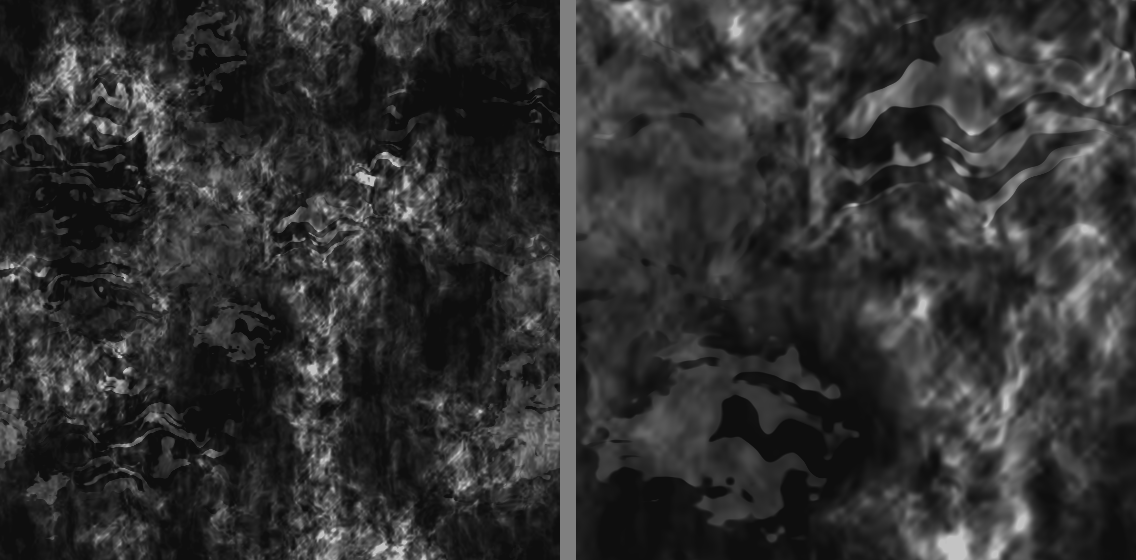
Left, the full canvas; right, a detail of the centre.
Give the GLSL for this texture, as a WebGL 2 fragment shader.

```glsl
#version 300 es
precision highp float;
// Dark weathered plaster: soft clouds of grey worn through by grit, drips and scratches,
// with ragged paint dabs and patches of horizontal brush strokes on top.
// All layers are wrapping noise summed into one wear value, then mapped to a grey tone.

#define CLOUD_CELLS vec2(7.0, 6.0)
#define CLOUD_AMOUNT 0.80
#define GRIT_CELLS vec2(52.0, 44.0)
#define GRIT_AMOUNT 0.62
#define DRIP_AMOUNT 0.27
#define SCRATCH_AMOUNT 0.20
#define STROKE_AMOUNT 1.1
#define DAB_CELLS 6.0
#define DAB_CHANCE 0.48
#define WARP 0.012
#define TONE vec3(-1.98, 0.72, -0.045)

uniform vec2 u_resolution;
out vec4 fragColor;

// Integer hash of a lattice point and a seed, 0 to 1
float hash(vec2 cell, float seed) {
    uvec3 k = uvec3(cell, seed) * uvec3(1597u, 3571u, 7919u);
    uint h = k.x ^ (k.y << 8) ^ (k.z << 16);
    h = (h ^ (h >> 15)) * 73471u + k.y;
    h = (h ^ (h >> 13)) * 95273u + k.x;
    h = (h ^ (h >> 16)) * 60493u;
    h ^= h >> 15;
    return float(h & 65535u) / 65535.0;
}

// Value noise that wraps over the unit square; mean 0, deviation 1
float noise(vec2 p, vec2 cells, float seed) {
    vec2 q = p * cells;
    vec2 i = floor(q);
    vec2 f = q - i;
    f = f * f * (3.0 - 2.0 * f);
    vec2 a = mod(i, cells);
    vec2 b = mod(i + 1.0, cells);
    float low = mix(hash(a, seed), hash(vec2(b.x, a.y), seed), f.x);
    float high = mix(hash(vec2(a.x, b.y), seed), hash(b, seed), f.x);
    return (mix(low, high, f.y) - 0.5) / 0.2145;
}

// Octaves of noise, scaled back to deviation 1
float fbm(vec2 p, vec2 cells, int octaves, float gain, float seed) {
    float sum = 0.0, power = 0.0, amp = 1.0;
    for (int i = 0; i < octaves; i++) {
        sum += amp * noise(p, cells, seed + float(i));
        power += amp * amp;
        amp *= gain;
        cells *= 2.0;
    }
    return sum / sqrt(power);
}

// Ragged dabs scattered on a wrapping grid: x is coverage, y is wear level
vec2 dabs(vec2 p, float rough) {
    vec2 q = p * DAB_CELLS;
    vec2 home = floor(q);
    vec2 result = vec2(0.0);
    for (int y = -1; y <= 1; y++) {
        for (int x = -1; x <= 1; x++) {
            vec2 cell = home + vec2(x, y);
            vec2 id = mod(cell, DAB_CELLS);
            vec2 center = cell + 0.2 + 0.6 * vec2(hash(id, 61.0), hash(id, 62.0));
            float radius = mix(0.2, 0.48, hash(id, 63.0));
            float dist = length((q - center) * vec2(1.0, 0.85)) + 0.085 * rough - radius;
            float cover = smoothstep(0.04, -0.03, dist) * step(hash(id, 64.0), DAB_CHANCE);
            float level = mix(-1.0, 1.6, hash(id, 65.0));
            result = mix(result, vec2(1.0, level), cover);
        }
    }
    return result;
}

void main() {
    vec2 p = gl_FragCoord.xy / u_resolution;
    vec2 bend = vec2(fbm(p, vec2(14.0), 3, 0.6, 1.0), fbm(p, vec2(14.0), 3, 0.6, 5.0));
    vec2 w = p + WARP * bend;

    // Soft clouds, with grit that grows where they are light
    float cloud = fbm(w, CLOUD_CELLS, 5, 0.6, 10.0);
    float grit = fbm(p + 0.3 * WARP * bend, GRIT_CELLS, 3, 0.85, 20.0);
    float wear = CLOUD_AMOUNT * cloud;
    wear += GRIT_AMOUNT * grit * mix(0.35, 1.0, smoothstep(-0.9, 1.0, cloud));

    // Vertical drips and diagonal scratches
    wear += DRIP_AMOUNT * fbm(p + 0.2 * WARP * bend, vec2(75.0, 11.0), 2, 0.7, 30.0);
    vec2 diagonal = vec2(p.x + p.y, p.y - p.x);
    float scratch = fbm(diagonal, vec2(14.0, 110.0), 2, 0.7, 34.0);
    wear += SCRATCH_AMOUNT * scratch * smoothstep(-0.5, 1.0, cloud);

    // Paint dabs, broken up by brush marks
    float rough = fbm(p, vec2(20.0, 26.0), 4, 0.7, 40.0);
    float brush = fbm(w, vec2(13.0, 62.0), 2, 0.6, 45.0);
    vec2 dab = dabs(w, rough);
    float cover = dab.x * smoothstep(-1.1, -0.7, brush + 0.25 * grit);
    wear = mix(wear, dab.y + 0.3 * grit + 0.25 * cloud, 0.75 * cover);

    // Regions of horizontal brush strokes
    float region = smoothstep(0.6, 1.2, fbm(w, vec2(5.0), 3, 0.5, 50.0));
    float stroke = smoothstep(0.0, 0.55, brush + 0.2 * grit);
    wear += STROKE_AMOUNT * region * (1.5 * stroke - 0.65);

    // Wear to grey on a curve that crowds the darks
    wear = clamp(wear, -1.15, 2.9);
    float grey = exp(TONE.x + wear * (TONE.y + wear * TONE.z));
    fragColor = vec4(vec3(grey), 1.0);
}
```
